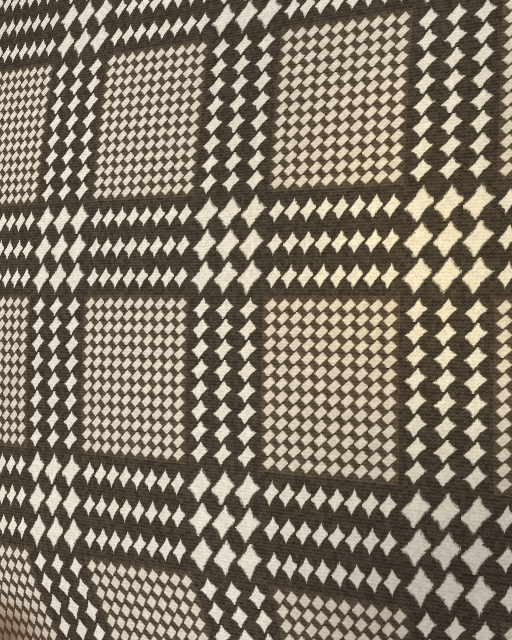
Reproduce this texture procedurally as a Shadertoy shader.

```glsl
float hash(vec2 p) {
    vec3 q = fract(p.xyx * vec3(0.1031, 0.1030, 0.0973));
    q += dot(q, q.yzx + 33.33);
    return fract((q.x + q.y) * q.z);
}

float noise(vec2 p) {
    vec2 i = floor(p), f = fract(p);
    f = f * f * (3.0 - 2.0 * f);
    return mix(mix(hash(i), hash(i + vec2(1, 0)), f.x),
               mix(hash(i + vec2(0, 1)), hash(i + vec2(1, 1)), f.x), f.y);
}

// Slanted cloth, seen obliquely: canvas position (y down) to plaid periods
vec2 clothCoords(vec2 p) {
    float t = p.y / 0.378 - 1.0;
    float lean = 0.0182 * t * t - 0.0286 * t + 0.039 * smoothstep(0.86, 1.02, p.y);
    float x = p.x - lean * (1.1 - 1.08 * p.x);
    float u = (sqrt(max(0.0487 + 0.164 * (x - 0.0938), 0.0)) - 0.2207) / 0.082;

    // Three successive band lines fan out to the right
    float top = 0.047 - 0.18 * p.x;
    float middle = 0.391 - 0.025 * p.x;
    float bottom = 0.771 + 0.13 * p.x;
    float a = 0.5 * (bottom - top), b = 0.5 * (bottom + top) - middle;
    float v = (sqrt(max(a * a + 4.0 * b * (p.y - middle), 0.0)) - a) / (2.0 * b);
    return vec2(u, v);
}

// Four-pointed star, stretched along the rising diagonal
float star(vec2 q, float waist) {
    q = abs(q + 0.2 * q.yx);
    if (q.y > q.x) q = q.yx;
    return dot(q - vec2(0.5, 0.0), normalize(vec2(waist, 0.5 - waist)));
}

// Position inside a star cell: three wide cells per band, then count narrow ones
float cellCoord(float c, bool band, float count) {
    float wide = (fract(c + 0.5) - 0.5) / 0.12;
    float narrow = (fract(c) - 0.2) / 0.6 * count;
    if (band) return wide - clamp(round(wide), -1.0, 1.0);
    return narrow - clamp(floor(narrow), 0.0, count - 1.0) - 0.5;
}

void mainImage(out vec4 fragColor, in vec2 fragCoord) {
    vec2 p = fragCoord / iResolution.y;
    p.y = 1.0 - p.y;
    vec2 cloth = clothCoords(p);

    // Knit stitches in shallow V rows
    vec2 stitch = cloth * vec2(52.0, 84.0);
    stitch.y += 0.7 * abs(fract(stitch.x) - 0.5);
    float yarn = hash(floor(stitch) + 200.0);
    float rib = 0.5 + 0.5 * cos(6.2832 * stitch.y);
    float grain = noise(p * 330.0);

    // Bands and blocks of the plaid
    vec2 fromBand = abs(fract(cloth + 0.5) - 0.5);
    bool column = fromBand.x < 0.19, row = fromBand.y < 0.19;
    bool block = !column && !row;
    vec2 q = vec2(cellCoord(cloth.x, column, row ? 8.0 : 10.0),
                  cellCoord(cloth.y, row, column ? 8.0 : 13.0));
    if (column && !row) q.x /= 0.72;
    if (row && !column) q.y /= 0.66;

    float d = star(q, block ? 0.245 : 0.215);
    d += (yarn - 0.5) * 0.05 + (grain - 0.5) * 0.05;
    float soft = block ? 0.08 : 0.055;
    float light = 1.0 - smoothstep(-soft, soft, d);

    // Yarn colours
    vec3 dark = mix(vec3(0.17, 0.14, 0.11), vec3(0.35, 0.32, 0.275),
                    0.35 * rib + 0.35 * yarn + 0.3 * grain);
    vec3 cream = mix(vec3(0.78, 0.75, 0.69), vec3(0.95, 0.92, 0.86),
                     0.3 * rib + 0.3 * yarn + 0.4 * grain);
    if (block) {
        dark += vec3(0.06, 0.045, 0.03);
        cream *= vec3(0.96, 0.94, 0.93);
    }
    vec3 color = mix(dark, cream, light);

    // Uneven room light: warm patch on the right, shade at lower right
    float warm = exp(-14.0 * dot(p - vec2(0.68, 0.42), p - vec2(0.68, 0.42)));
    color *= mix(vec3(1.0), vec3(1.06, 1.03, 0.92), warm);
    color *= 1.04 - 0.2 * smoothstep(0.55, 0.95, p.y) * smoothstep(0.2, 0.8, p.x);
    color *= 0.96 + 0.08 * noise(p * 5.0);

    // Brown fold at the lower left corner
    float fold = 1.0 - smoothstep(0.0, 0.09, length(p - vec2(0.0, 1.0)));
    color = mix(color, vec3(0.34, 0.23, 0.15), 0.7 * fold);
    fragColor = vec4(color, 1.0);
}
```
